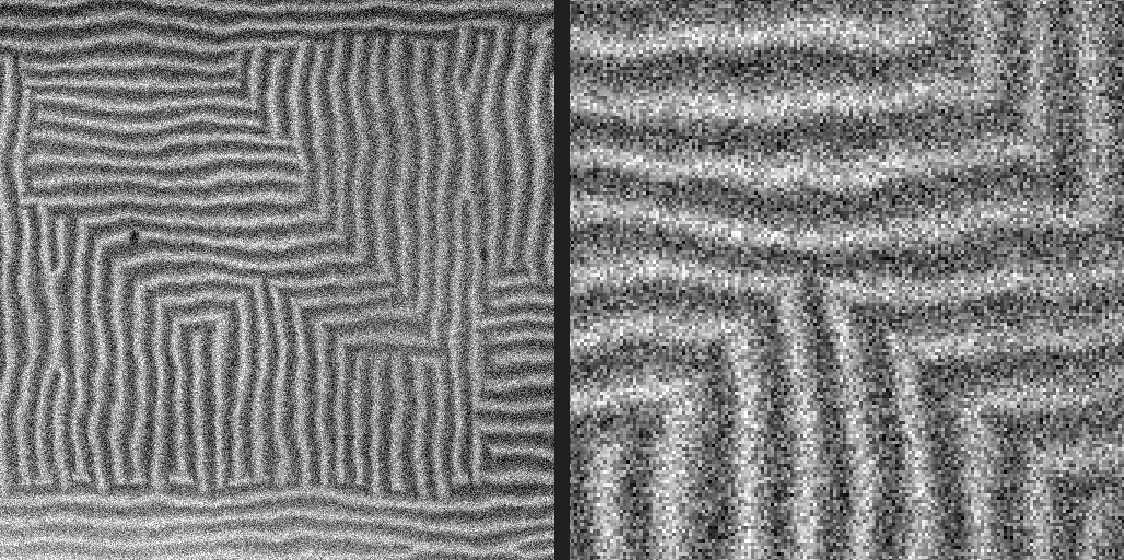
Left, the full canvas; right, a detail of the centre.
Give the GLSL for this texture, as a Shadertoy shader.

```glsl
#define STRIPES 28.0
#define WAVINESS 0.62
#define END_JITTER 0.55
#define CORNER_SOFTNESS 0.28
#define FORKS 11
#define CONTRAST 0.185
#define GRAIN_CELLS 512.0
#define GRAIN 0.62
#define MID_GREY 0.485
#define TAU 6.2831853

float hash(vec2 p) {
    uvec2 k = uvec2(ivec2(floor(p)) + 4096);
    uint n = k.x * 1597334677u ^ k.y * 3812015801u;
    n = (n ^ (n >> 15)) * 2246822519u;
    n = (n ^ (n >> 13)) * 3266489917u;
    return float((n ^ (n >> 16)) >> 8) / 16777216.0;
}

float cornerSlope(vec2 cell, vec2 offset) {
    float angle = TAU * hash(cell);
    return dot(vec2(cos(angle), sin(angle)), offset);
}

float gradientNoise(vec2 p) {
    vec2 i = floor(p), f = p - i, e = vec2(1, 0);
    vec2 w = f * f * f * (f * (f * 6.0 - 15.0) + 10.0);
    return mix(mix(cornerSlope(i, f), cornerSlope(i + e, f - e), w.x),
               mix(cornerSlope(i + e.yx, f - e.yx), cornerSlope(i + 1.0, f - 1.0), w.x), w.y);
}

float box(vec2 p, vec2 low, vec2 high) {
    vec2 d = max(low - p, p - high);
    return max(d.x, d.y);
}

// Signed distance to the upright domains; diagonal cuts fold stripes into corners
float uprightDomains(vec2 q) {
    vec2 ends = vec2(hash(vec2(round(q.y), 71)), hash(vec2(round(q.x), 37)));
    vec2 b = q + END_JITTER * (2.0 * ends - 1.0);
    float sum = q.x + q.y;

    float right = max(box(b, vec2(14.5, 3.8), vec2(40, 26.2)), 33.0 - sum);
    right = max(right, -box(b, vec2(24.3, -9), vec2(40, 14.3)));
    float lower = max(box(b, vec2(-9, 3.8), vec2(24.3, 14.5)), min(sum - 28.0, b.y - 10.5));
    lower = max(lower, q.y - 11.0 - abs(q.x - 10.0));
    float left = max(box(b, vec2(-9, 3.8), vec2(6.5, 17.5)), sum - 21.0);
    float edge = box(b, vec2(-9, 10), vec2(1.5, 25.5));
    float pocket = box(b, vec2(12.5, 21.3), vec2(14.6, 25.4));
    return min(min(min(right, lower), min(left, edge)), pocket);
}

// Phase shift from pairs of stripe ends, alternately lying and upright
vec2 forkShift(vec2 q) {
    vec2 shift = vec2(0);
    for (int i = 0; i < FORKS; i++) {
        float id = float(i);
        vec2 d = q - STRIPES * vec2(hash(vec2(id, 5)), hash(vec2(id, 19)));
        float reach = 1.2 + 2.0 * hash(vec2(id, 43));
        bool lying = i % 2 == 0;
        if (!lying) d = d.yx;
        float turn = (atan(d.y, d.x - reach) - atan(d.y, d.x + reach)) / TAU;
        shift += lying ? vec2(0, turn) : vec2(turn, 0);
    }
    return shift;
}

float ridge(float phase) {
    float a = TAU * phase;
    return cos(a) + 0.16 * cos(2.0 * a + 0.7);
}

float spot(vec2 q, vec2 centre, float radius) {
    return 1.0 - smoothstep(0.5 * radius, 1.5 * radius, length(q - centre));
}

void mainImage(out vec4 fragColor, in vec2 fragCoord) {
    vec2 uv = fragCoord / iResolution.y;
    vec2 p = uv * STRIPES;

    // Wavy stripe coordinates
    vec2 bend = vec2(gradientNoise(p * 0.23 + 7.0), gradientNoise(p * 0.23 + 53.0));
    vec2 wobble = vec2(gradientNoise(p * 0.7 + 91.0), gradientNoise(p * 0.7 + 31.0));
    vec2 q = p + WAVINESS * (bend + 0.35 * wobble);

    // Lying and upright stripes
    float upright = 1.0 - smoothstep(-CORNER_SOFTNESS, CORNER_SOFTNESS, uprightDomains(q));
    vec2 phase = q + forkShift(q);
    float stripes = mix(ridge(phase.y), ridge(phase.x), upright);

    // Uneven lighting and fading
    float bottomGlow = (1.0 - smoothstep(0.0, 0.22, uv.y)) * (1.0 - 0.65 * smoothstep(0.2, 0.9, uv.x));
    float topShade = smoothstep(0.82, 1.0, uv.y);
    float haze = 1.0 - smoothstep(0.05, 0.3, length((uv - vec2(0.73, 0.62)) * vec2(1, 0.6)));
    float fade = 1.0 - 0.5 * bottomGlow - 0.4 * haze + 0.3 * gradientNoise(uv * 5.0);
    float light = MID_GREY + 0.2 * bottomGlow - 0.09 * topShade + 0.03 * haze
                + 0.09 * gradientNoise(uv * 3.5 + 13.0) + 0.05 * (0.5 - uv.x);
    float grey = light + CONTRAST * fade * stripes;

    // Dark specks
    float specks = max(spot(q, vec2(6.6, 15.9), 0.27), spot(q, vec2(24.35, 15.2), 0.2));
    grey = mix(grey, 0.1, 0.85 * specks);

    // Fine grain
    vec2 cell = uv * GRAIN_CELLS;
    float grain = (hash(cell) + hash(cell + 1301.0) + hash(cell + 2609.0)) / 3.0 - 0.5;
    grey += GRAIN * 1.4 * grain;

    fragColor = vec4(vec3(clamp(grey, 0.0, 1.0)), 1);
}
```
